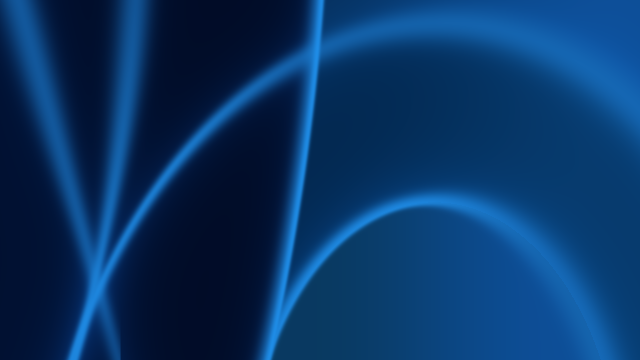
This background is drawn by a Shadertoy shader. Its source:

```glsl
// Abstract blue backdrop: glowing arcs and light beams over dark navy panels.

const vec3 NAVY = vec3(0.002, 0.045, 0.150);
const vec3 DEEP = vec3(0.010, 0.155, 0.310);
const vec3 OCEAN = vec3(0.025, 0.225, 0.420);
const vec3 TEAL = vec3(0.035, 0.225, 0.380);
const vec3 ROYAL = vec3(0.050, 0.305, 0.590);
const vec3 SOFT_LIGHT = vec3(0.095, 0.430, 0.730);
const vec3 HOT_LIGHT = vec3(0.130, 0.590, 0.960);
const vec3 HALO = vec3(0.020, 0.170, 0.340);

// Approximate signed distance to an ellipse, negative inside.
float ellipseDistance(vec2 p, vec2 center, vec2 radii) {
    vec2 q = (p - center) / radii;
    float k = length(q);
    return k * (k - 1.0) / max(length(q / radii), 1e-4);
}

// Horizontal offset from a curve x = c0 + c1 t + c2 t^2.
float curveOffset(vec2 p, vec3 c) {
    float t = 1.0 - p.y;
    return p.x - (c.x + c.y * t + c.z * t * t);
}

// Bell profile with separate widths on the negative and positive side.
float band(float d, float widthNeg, float widthPos) {
    float w = d < 0.0 ? widthNeg : widthPos;
    return exp(-d * d / (w * w));
}

// Wide, faint falloff around a band.
float halo(float d, float reach) {
    return exp(-abs(d) / reach);
}

// Lay a band of light over a colour; heat goes from soft to hot.
vec3 addLight(vec3 base, float amount, float heat) {
    return mix(base, mix(SOFT_LIGHT, HOT_LIGHT, heat), amount);
}

void mainImage(out vec4 fragColor, in vec2 fragCoord) {
    vec2 p = fragCoord / iResolution.y;
    p.x += 0.5 * (16.0 / 9.0 - iResolution.x / iResolution.y);
    float t = 1.0 - p.y;

    // Shapes
    float bigRadius = p.x < 1.227 ? 1.13 : 1.04;
    float bigArc = ellipseDistance(p, vec2(1.227, -0.662), vec2(bigRadius, 1.597));
    float smallArc = ellipseDistance(p, vec2(1.206, -0.361), vec2(0.519, 0.799));
    float divider = curveOffset(p, vec3(0.893, -0.072, -0.076));
    float leanBeam = curveOffset(p, vec3(0.051, 0.278, 0.0));
    float steepBeam = curveOffset(p, vec3(0.377, -0.0625, -0.106));

    // Widths grow along each arc from left to right
    float bigWidth = mix(0.015, 0.072, smoothstep(0.2, 1.85, p.x));
    float spread = smoothstep(1.1, 1.6, p.x);
    float innerWidth = mix(0.009, 0.050, spread);
    float outerWidth = mix(0.025, 0.055, spread);

    // Panels
    float across = smoothstep(0.85, 1.75, p.x);
    vec3 leftPanel = NAVY + vec3(0.0, 0.018, 0.04) * smoothstep(0.35, 0.0, p.x);
    vec3 ring = mix(DEEP, OCEAN, smoothstep(0.9, 1.7, p.x + 0.3 * t - 0.1));
    vec3 sky = mix(DEEP + vec3(0.01, 0.03, 0.05), ROYAL, across);
    vec3 dome = mix(TEAL, ROYAL, smoothstep(0.85, 1.55, p.x));
    vec3 rightPanel = mix(ring, sky, smoothstep(-bigWidth, bigWidth, bigArc));
    rightPanel = mix(rightPanel, dome, smoothstep(innerWidth, -innerWidth, smallArc));
    float rightSide = smoothstep(-0.004, 0.004, divider);
    vec3 color = mix(leftPanel, rightPanel, rightSide);

    // Halos
    float leftHalos = 0.45 * halo(bigArc, 0.055) + 0.55 * halo(divider, 0.05)
        + 0.35 * halo(leanBeam, 0.06) + 0.35 * halo(steepBeam, 0.05);
    float rightHalos = 0.35 * halo(bigArc, 0.08)
        + 0.5 * halo(smallArc, 0.07) * step(0.0, smallArc);
    color += HALO * mix(leftHalos, rightHalos, rightSide);

    // Beams: broad at the top, tight where they cross
    float beamWidth = mix(0.058, 0.024, smoothstep(0.0, 0.85, t));
    float leanGain = mix(0.68, 0.5, smoothstep(0.78, 0.95, t));
    float cut = smoothstep(0.337, 0.333, p.x);
    color = addLight(color, leanGain * cut * band(leanBeam, beamWidth, beamWidth * 0.9), 0.1);
    float steepWidth = mix(0.050, 0.014, smoothstep(0.0, 0.9, t));
    float steepGain = mix(0.68, 0.85, t);
    color = addLight(color, steepGain * band(steepBeam, steepWidth, steepWidth * 0.85), t * 0.7);

    // Arcs: hot and thin on the left, soft and wide on the right
    float bigHeat = smoothstep(1.0, 0.4, p.x);
    float bigGain = mix(0.72, 0.85, bigHeat);
    color = addLight(color, bigGain * band(bigArc, bigWidth, bigWidth * 0.8), bigHeat * 0.7);
    float smallGain = mix(0.92, 0.75, spread) * rightSide;
    color = addLight(color, smallGain * band(smallArc, innerWidth, outerWidth), 0.7 * (1.0 - spread));

    // Divider: crisp right edge with light spilling to the left
    color = addLight(color, 0.85 * band(divider, 0.030, 0.008), 0.35);
    color = addLight(color, 0.65 * band(divider, 0.010, 0.007), 1.0);

    fragColor = vec4(clamp(color, 0.0, 1.0), 1.0);
}
```
